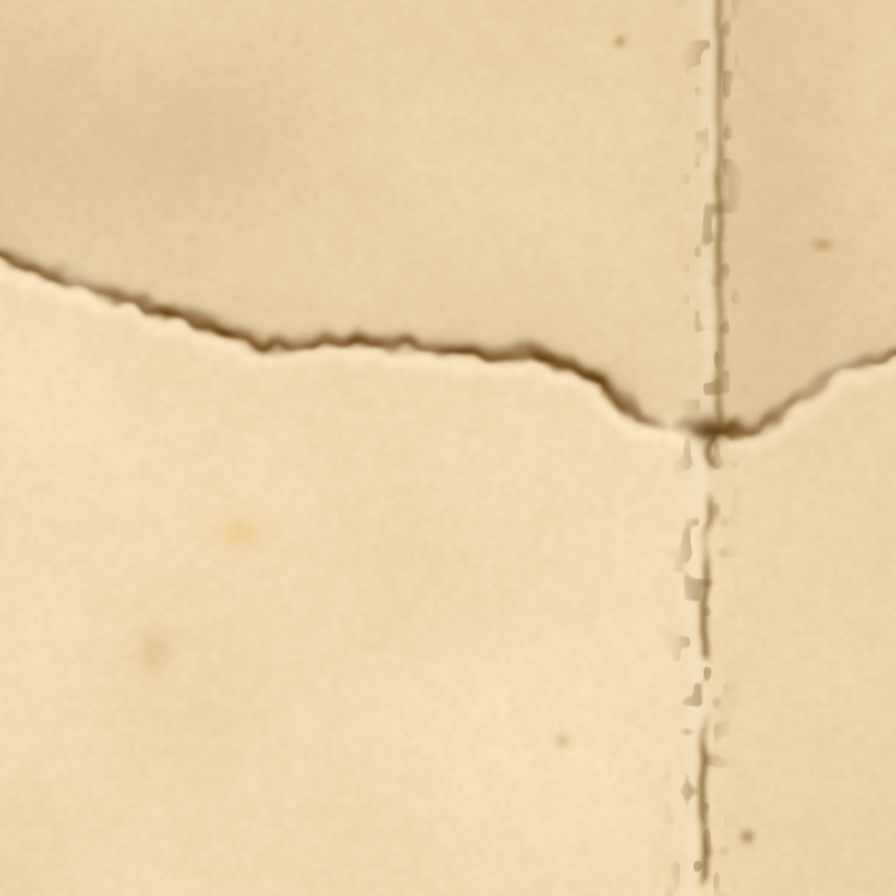
Give the GLSL for this texture, as a Shadertoy shader.

```glsl
// Aged parchment with a ragged brown tear crossing a worn vertical fold.
#define PAPER vec3(0.925, 0.836, 0.672)
#define SHADE vec3(0.20, 0.235, 0.27)
#define TEAR_DARK vec3(0.43, 0.28, 0.10)
#define FOLD_DARK vec3(0.53, 0.42, 0.23)
#define FIBRE_LIGHT vec3(0.95, 0.89, 0.77)
#define GRAIN 0.055
#define MOTTLE 0.13
#define RAGGED 0.007

const int KNOTS = 16;
// Tear path: x, y, darkness.
const vec3 TEAR[KNOTS] = vec3[KNOTS](
    vec3(-0.02, 0.728, 1.0), vec3(0.03, 0.700, 0.9), vec3(0.085, 0.683, 0.5),
    vec3(0.17, 0.655, 0.9), vec3(0.29, 0.615, 0.95), vec3(0.36, 0.618, 0.9),
    vec3(0.45, 0.615, 0.9), vec3(0.55, 0.604, 0.9), vec3(0.59, 0.606, 0.9),
    vec3(0.67, 0.575, 1.0), vec3(0.713, 0.532, 0.9), vec3(0.75, 0.522, 0.1),
    vec3(0.797, 0.519, 1.0), vec3(0.848, 0.521, 0.8), vec3(0.94, 0.588, 0.35),
    vec3(1.02, 0.608, 1.0));

float hash(vec2 p) {
    vec3 q = fract(vec3(p.xyx) * 0.1031);
    q += dot(q, q.yzx + 33.33);
    return fract((q.x + q.y) * q.z);
}

float noise(vec2 p) {
    vec2 i = floor(p), f = fract(p);
    f = f * f * (3.0 - 2.0 * f);
    return mix(mix(hash(i), hash(i + vec2(1, 0)), f.x),
               mix(hash(i + vec2(0, 1)), hash(i + vec2(1, 1)), f.x), f.y);
}

float fbm(vec2 p) {
    float sum = 0.0, amp = 0.5;
    for (int i = 0; i < 5; i++) {
        sum += amp * noise(p);
        p = mat2(1.6, 1.2, -1.2, 1.6) * p + 7.3;
        amp *= 0.5;
    }
    return sum;
}

float bell(float x, float width) {
    return exp(-x * x / (width * width));
}

float spot(vec2 p, vec2 centre, vec2 radius) {
    vec2 q = (p - centre) / radius;
    return exp(-dot(q, q));
}

// Signed distance to the tear (positive above) and its local darkness.
vec2 tearField(vec2 p) {
    float best = 10.0, side = 1.0, dark = 0.0;
    for (int i = 0; i < KNOTS - 1; i++) {
        vec3 a = TEAR[i], b = TEAR[i + 1];
        vec2 ab = b.xy - a.xy, ap = p - a.xy;
        float t = clamp(dot(ap, ab) / dot(ab, ab), 0.0, 1.0);
        float d = length(ap - ab * t);
        if (d < best) {
            best = d;
            side = ab.x * ap.y - ab.y * ap.x < 0.0 ? -1.0 : 1.0;
            dark = mix(a.z, b.z, t);
        }
    }
    return vec2(best * side, dark);
}

// Broad light and shadow over the sheet, plus mottling and grain.
float paperShade(vec2 p, float tearDist) {
    float upper = smoothstep(-0.01, 0.02, tearDist);
    float s = MOTTLE * (0.5 - fbm(p * 5.0)) * 1.6;
    s += upper * (0.10 + 0.10 * exp(-max(tearDist, 0.0) * 9.0));
    s += 0.20 * spot(p, vec2(0.0, 0.87), vec2(0.18, 0.13));
    s += 0.13 * spot(p, vec2(0.25, 0.84), vec2(0.14, 0.10));
    s += 0.13 * spot(p, vec2(0.87, 0.76), vec2(0.09, 0.22));
    s += 0.09 * smoothstep(0.785, 0.81, p.x);
    s += 0.09 * spot(p, vec2(0.45, 0.36), vec2(0.18, 0.10));
    s += 0.07 * spot(p, vec2(0.38, 0.05), vec2(0.10, 0.07));
    s -= 0.07 * spot(p, vec2(0.62, 0.20), vec2(0.22, 0.20));
    s -= 0.06 * spot(p, vec2(0.12, 0.57), vec2(0.25, 0.10));
    float grain = noise(p * 75.0) * 0.6 + noise(p * 150.0 + 31.0) * 0.7 - 0.65;
    return s + grain * GRAIN * 2.0;
}

void mainImage(out vec4 fragColor, in vec2 fragCoord) {
    vec2 p = fragCoord / iResolution.xy;
    vec2 ragged = vec2(noise(p * 45.0), noise(p * 55.0 + 19.0)) - 0.5;
    vec2 tear = tearField(p + ragged * RAGGED * 1.5);
    float d = tear.x;

    vec3 col = PAPER + 0.015 - SHADE * paperShade(p, d);

    // Stains and specks.
    col -= vec3(0.01, 0.05, 0.10) * spot(p, vec2(0.267, 0.405), vec2(0.025, 0.018));
    col -= vec3(0.04, 0.06, 0.09) * spot(p, vec2(0.172, 0.27), vec2(0.017, 0.025));
    col -= vec3(0.12, 0.15, 0.18) * spot(p, vec2(0.692, 0.954), vec2(0.007));
    col -= vec3(0.10, 0.14, 0.16) * spot(p, vec2(0.918, 0.727), vec2(0.011, 0.007));
    col -= vec3(0.20, 0.23, 0.25) * spot(p, vec2(0.834, 0.066), vec2(0.008));
    col -= vec3(0.08, 0.10, 0.12) * spot(p, vec2(0.627, 0.173), vec2(0.008));

    // Fold: pale worn strip on the left, broken dark crease on the right.
    float top = smoothstep(0.49, 0.54, p.y);
    float foldX = mix(0.784 + 0.016 * p.y, 0.803, top);
    float f = p.x - foldX + (noise(vec2(p.y * 40.0, 3.0)) - 0.5) * mix(0.009, 0.004, top);
    float wear = noise(vec2(p.y * 28.0, 8.0));
    float crease = mix(smoothstep(0.15, 0.7, wear), 0.55 + 0.45 * wear, top);
    col = mix(col, FIBRE_LIGHT, bell(f + 0.013, 0.009) * (0.25 + 0.4 * noise(p * 60.0)));
    col = mix(col, FOLD_DARK, 0.72 * crease * bell(f, 0.0052));
    float flecks = smoothstep(0.62, 0.85, noise(p * vec2(90.0, 60.0) + 5.0));
    col = mix(col, FOLD_DARK, 0.45 * flecks * bell(f + 0.006, 0.024));

    // Tear: lit lower lip, pale fibres in the gaps, burnt soft-topped edge.
    col += vec3(0.035, 0.04, 0.05) * bell(d + 0.014, 0.010);
    float gap = 1.0 - tear.y;
    col = mix(col, FIBRE_LIGHT, bell(d - 0.006, 0.011) * (0.15 + 0.6 * gap));
    float width = d > 0.0 ? 0.011 : 0.006;
    float burn = bell(d, width) * tear.y * (0.65 + 0.45 * noise(p * 48.0 + 11.0));
    col = mix(col, TEAR_DARK, clamp(burn, 0.0, 1.0));
    col = mix(col, TEAR_DARK * 0.85, 0.8 * spot(p, vec2(0.793, 0.519), vec2(0.016, 0.015)));

    fragColor = vec4(clamp(col, 0.0, 1.0), 1.0);
}
```
